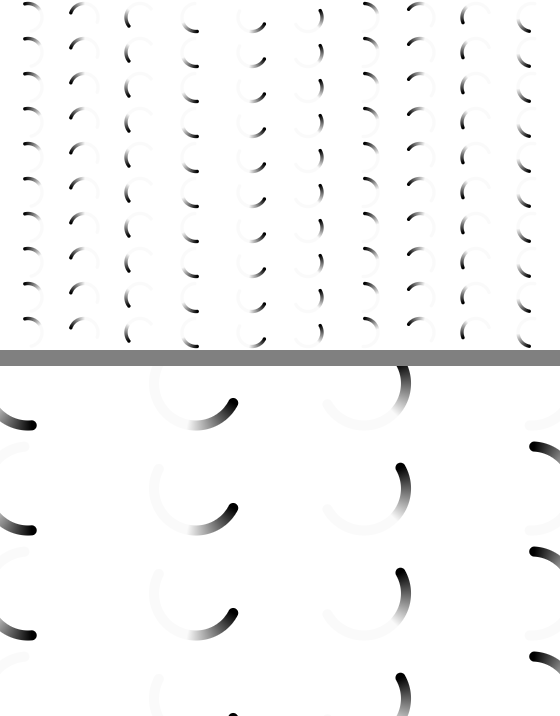
Top, the full canvas; bottom, a detail of the centre.
Give the GLSL for this pattern, as a Shadertoy shader.

```glsl
// Grid of half-circle arcs with round caps, each fading clockwise from a black
// head to a nearly white tail. The arc turns by one radian per column.
// Each arc is a distance to the nearest point of its clamped angular span.

const float TAU = 6.2831853;
const vec2  GRID = vec2(10.0, 10.0);   // columns, rows
const float RADIUS = 0.4;              // in cell heights
const float HALF_WIDTH = 0.048;        // half the stroke, in cell heights
const float ARC_SPAN = 0.5 * TAU;      // angle from head to tail
const float FADE_SPAN = 1.3;           // angle over which black fades out
const float FIRST_HEAD = 1.8;          // head angle in the first column
const float COLUMN_TURN = 1.0;         // extra turn per column, radians
const vec3  PAPER = vec3(1.0);
const vec3  HEAD_COLOR = vec3(0.0);
const vec3  TAIL_COLOR = vec3(0.98);

// Clockwise angle from the head, clamped to the span of the arc
float angleAlongArc(vec2 p, float headAngle) {
    float t = mod(headAngle - atan(p.y, p.x), TAU);
    // the gap is split halfway between the two caps
    if (t > 0.5 * (TAU + ARC_SPAN)) t -= TAU;
    return clamp(t, 0.0, ARC_SPAN);
}

// Signed distance to the round-capped stroke
float arcDistance(vec2 p, float headAngle, float along) {
    float a = headAngle - along;
    return length(p - RADIUS * vec2(cos(a), sin(a))) - HALF_WIDTH;
}

void mainImage(out vec4 fragColor, in vec2 fragCoord) {
    // Cell coordinates, centred, with the cell height as unit
    vec2 grid = fragCoord / iResolution.xy * GRID;
    vec2 cellSize = iResolution.xy / GRID;
    vec2 p = (fract(grid) - 0.5) * cellSize / cellSize.y;
    float pixel = 1.0 / cellSize.y;

    // Arc of this column
    float headAngle = FIRST_HEAD + COLUMN_TURN * floor(grid.x);
    float along = angleAlongArc(p, headAngle);
    float d = arcDistance(p, headAngle, along);

    // Fade and smooth edge
    vec3 ink = mix(HEAD_COLOR, TAIL_COLOR, clamp(along / FADE_SPAN, 0.0, 1.0));
    float coverage = clamp(0.5 - d / pixel, 0.0, 1.0);
    fragColor = vec4(mix(PAPER, ink, coverage), 1.0);
}
```
